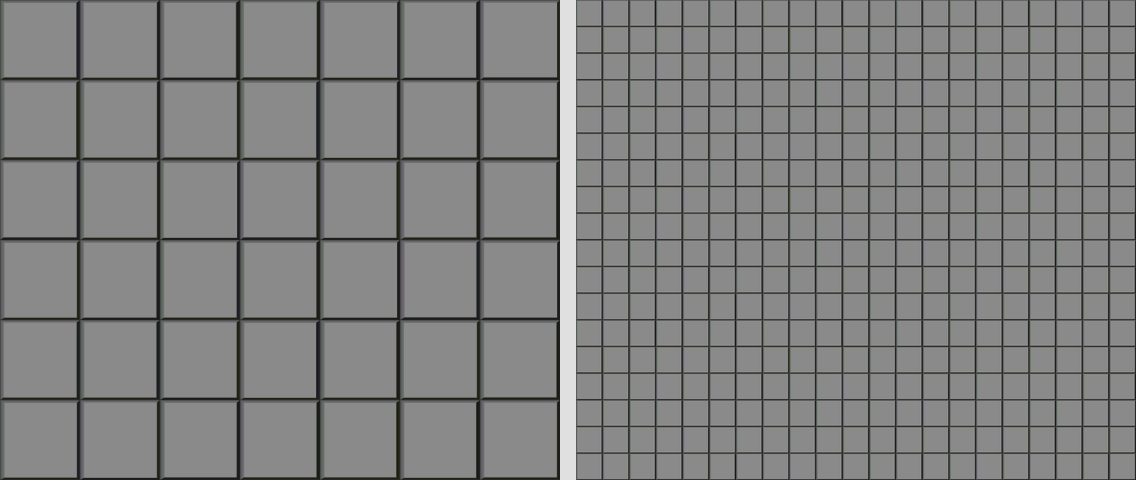
Left: one tile. Right: repeated 3 by 3.
Give the GLSL for this pattern, as a Shadertoy shader.

```glsl
// Seven by six flat grey square tiles, each with a narrow mitred bevel:
// lit on the left and top, shadowed on the right and bottom.
// Hashed bevel widths and faint colour fringes vary from tile to tile.

const vec2 GRID = vec2(7.0, 6.0);
const vec3 FACE = vec3(0.54);

float hash(vec2 p) {
    return fract(sin(dot(p, vec2(127.1, 311.7))) * 43758.5453);
}

// depth runs from 0 at the tile border to 1 at the face
vec3 litBevel(float depth, float seed, float tintAmount) {
    vec3 tint = mix(vec3(0.015, -0.015, 0.025), vec3(-0.03, 0.025, -0.03), seed);
    vec3 slope = vec3(0.405) + tint * tintAmount;
    vec3 col = mix(vec3(0.27, 0.27, 0.28), slope, smoothstep(0.0, 0.5, depth));
    return mix(col, FACE, 0.6 * smoothstep(0.75, 1.0, depth));
}

vec3 darkBevel(float depth, float seed, float blueShare) {
    vec3 rim = seed < blueShare ? vec3(0.15, 0.15, 0.21)
             : seed < 0.65 ? vec3(0.18, 0.18, 0.11) : vec3(0.13, 0.13, 0.12);
    vec3 core = mix(vec3(0.08, 0.08, 0.07), rim, 0.3);
    vec3 col = mix(rim, core, smoothstep(0.1, 0.6, depth));
    // faint green or neutral fringe beside the face
    vec3 fringe = mix(vec3(0.27, 0.27, 0.28), vec3(0.30, 0.36, 0.26), fract(seed * 7.0));
    return mix(col, fringe, smoothstep(0.72, 1.0, depth));
}

vec3 tiles(vec2 uv) {
    vec2 p = uv * GRID;
    vec2 id = mod(floor(p), GRID);
    vec2 f = fract(p);

    // bevel widths, slightly uneven between tiles
    float left = 0.054 + 0.012 * (hash(id + 11.0) - 0.5);
    float right = 0.045 + 0.014 * (hash(id + 23.0) - 0.5);
    float top = 0.036 + 0.006 * (hash(id + 37.0) - 0.5);
    float bottom = 0.032 + 0.006 * (hash(id + 41.0) - 0.5);

    // depth from each side; the nearest side wins, which mitres the corners
    vec2 lit = vec2(f.x / left, (1.0 - f.y) / top);
    vec2 dark = vec2((1.0 - f.x) / right, f.y / bottom);
    float litDepth = min(lit.x, lit.y);
    float darkDepth = min(dark.x, dark.y);
    if (min(litDepth, darkDepth) >= 1.0) return FACE;

    if (litDepth < darkDepth) {
        bool onLeft = lit.x < lit.y;
        return litBevel(litDepth, hash(id + 53.0), onLeft ? 1.0 : 0.3);
    }
    bool onRight = dark.x < dark.y;
    return darkBevel(darkDepth, hash(id + (onRight ? 67.0 : 79.0)), onRight ? 0.3 : 0.0);
}

void mainImage(out vec4 fragColor, in vec2 fragCoord) {
    // 4 x 4 samples per pixel smooth the edges
    vec3 sum = vec3(0.0);
    for (int j = 0; j < 4; j++) {
        for (int i = 0; i < 4; i++) {
            vec2 offset = (vec2(i, j) + 0.5) / 4.0 - 0.5;
            sum += tiles((fragCoord + offset) / iResolution.xy);
        }
    }
    fragColor = vec4(sum / 16.0, 1.0);
}
```
